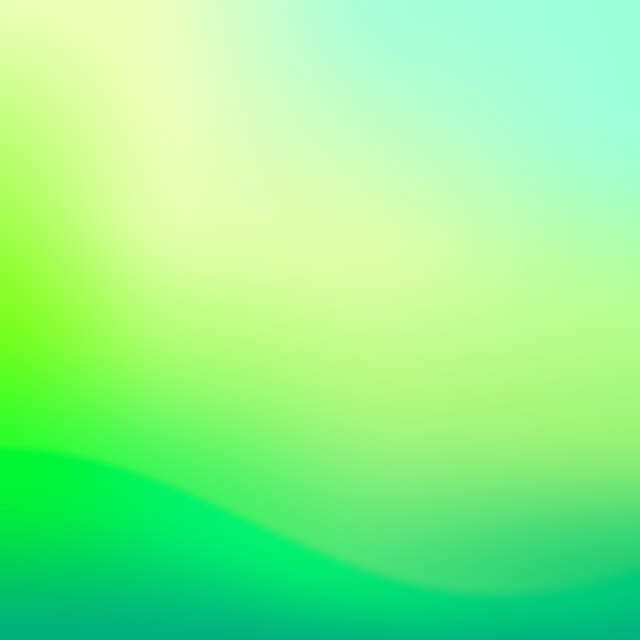
A WebGL 2 fragment shader for this background:

```glsl
#version 300 es
precision highp float;

uniform vec2 u_resolution;
out vec4 outColor;

#define WAVE_LEVEL 0.185
#define WAVE_HEIGHT 0.115
#define WAVE_TROUGH_X 0.78
#define SOFT_LEFT 0.009
#define SOFT_RIGHT 0.018
#define STOP_OVERLAP 0.04

const float PI = 3.14159;

// Smooth step that reaches slightly past both stops, to hide the joints
float blend(float a, float b, float t) {
  return smoothstep(a - STOP_OVERLAP, b + STOP_OVERLAP, t);
}

// Four colour ramp through the given stops
vec3 ramp(float t, vec4 stops, vec3 a, vec3 b, vec3 c, vec3 d) {
  vec3 color = mix(a, b, blend(stops.x, stops.y, t));
  color = mix(color, c, blend(stops.y, stops.z, t));
  return mix(color, d, blend(stops.z, stops.w, t));
}

// Vertical ramps melted together from left to right
vec3 skyColor(vec2 p) {
  float depth = 1.0 - p.y;
  vec3 left = ramp(depth, vec4(0.0, 0.25, 0.50, 0.70),
    vec3(0.92, 1.00, 0.72), vec3(0.70, 1.00, 0.40),
    vec3(0.48, 1.00, 0.07), vec3(0.12, 1.00, 0.16));
  vec3 cream = ramp(depth, vec4(0.15, 0.35, 0.55, 0.77),
    vec3(0.95, 1.00, 0.73), vec3(0.91, 1.00, 0.69),
    vec3(0.66, 1.00, 0.41), vec3(0.14, 0.96, 0.34));
  vec3 lime = ramp(depth, vec4(0.0, 0.40, 0.62, 0.91),
    vec3(0.64, 1.00, 0.86), vec3(0.89, 1.00, 0.66),
    vec3(0.71, 0.98, 0.50), vec3(0.27, 0.88, 0.47));
  vec3 right = ramp(depth, vec4(0.20, 0.50, 0.70, 0.88),
    vec3(0.60, 1.00, 0.86), vec3(0.71, 1.00, 0.55),
    vec3(0.60, 0.95, 0.45), vec3(0.10, 0.80, 0.46));

  vec3 color = mix(left, cream, smoothstep(-0.05, 0.30, p.x));
  color = mix(color, lime, smoothstep(0.15, 0.65, p.x));
  return mix(color, right, smoothstep(0.50, 1.05, p.x));
}

// Height of the wave crest
float waveEdge(float x) {
  return WAVE_LEVEL + WAVE_HEIGHT * cos(PI * x / WAVE_TROUGH_X);
}

// Bright crest falling to teal at the bottom
vec3 waveColor(vec2 p, float edge) {
  vec3 crest = mix(vec3(0.0, 0.97, 0.19), vec3(0.0, 0.95, 0.43),
    smoothstep(0.0, 0.35, p.x));
  crest = mix(crest, vec3(0.0, 0.80, 0.48), smoothstep(0.40, 0.85, p.x));
  vec3 teal = vec3(0.0, 0.68, 0.50);
  return mix(teal, crest, smoothstep(-0.03, edge * 0.9, p.y));
}

void main() {
  vec2 p = gl_FragCoord.xy / u_resolution;
  float edge = waveEdge(p.x);
  float softness = mix(SOFT_LEFT, SOFT_RIGHT, p.x);
  float above = smoothstep(-softness, softness, p.y - edge);
  outColor = vec4(mix(waveColor(p, edge), skyColor(p), above), 1.0);
}
```
